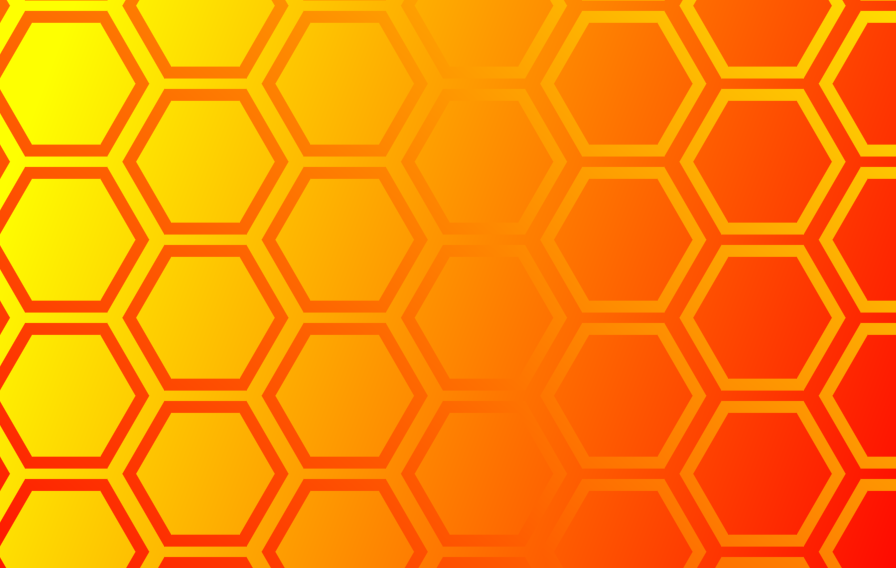
A Shadertoy shader for this pattern:

```glsl
// Signed distance to a flat-topped hexagon's outer edge
float hexagon(vec2 p) {
    p = abs(p);
    return max(p.y - 0.0015, dot(p, vec2(0.866, 0.5))) - 0.1267;
}

// Distance to the nearest hexagon of a rectangular lattice
float hexLattice(vec2 p, vec2 period) {
    return hexagon(p - period * round(p / period));
}

void mainImage(out vec4 fragColor, in vec2 fragCoord) {
    vec2 uv = fragCoord / iResolution.xy;
    vec2 p = fragCoord / iResolution.y - vec2(0.1165, 0.0285);

    // Two interleaved lattices form the staggered columns
    vec2 period = vec2(0.4904, 0.2747);
    float d = min(hexLattice(p, period), hexLattice(p - 0.5 * period, period));

    // Inset outline with soft edges
    float outlineDistance = abs(d + 0.0105) - 0.0105;
    float blur = 0.8 / iResolution.y;
    float outline = 1.0 - smoothstep(-blur, blur, outlineDistance);

    // Opposing diagonal gradients for ground and outline
    float groundGreen = 0.87 - 0.83 * uv.x + 0.2 * uv.y;
    float outlineGreen = 0.09 + 0.45 * uv.x + 0.33 * uv.y;
    float green = mix(clamp(groundGreen, 0.0, 1.0), outlineGreen, outline);
    fragColor = vec4(0.995, green, 0.005, 1.0);
}
```
